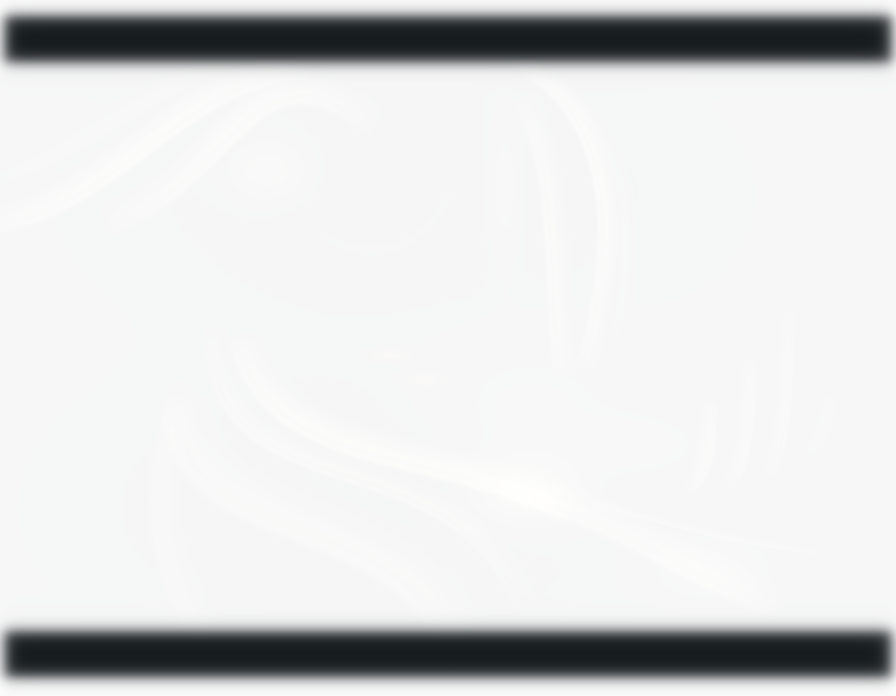
Give the GLSL for this background, as a Shadertoy shader.

```glsl
// Pale silk backdrop: faint warm ribbons and soft glows on light grey,
// framed by two dark bars with blurred edges. Ribbons are Bezier strokes
// with one crisp and one feathered side; bars are logistic box profiles.

vec2 bezier(vec2 a, vec2 b, vec2 c, vec2 d, float t) {
    float s = 1.0 - t;
    return s * s * s * a + 3.0 * s * t * (s * b + t * c) + t * t * t * d;
}

// Light of a tapered stroke: crisp on its right side, feathered on its left.
float ribbon(vec2 p, vec2 a, vec2 b, vec2 c, vec2 d, float width) {
    const int STEPS = 18;
    float nearest = 10.0, side = 1.0, along = 0.0;
    vec2 from = a;
    for (int i = 1; i <= STEPS; i++) {
        vec2 to = bezier(a, b, c, d, float(i) / float(STEPS));
        vec2 dir = to - from, rel = p - from;
        float h = clamp(dot(rel, dir) / dot(dir, dir), 0.0, 1.0);
        float dist = length(rel - dir * h);
        if (dist < nearest) {
            nearest = dist;
            side = dir.x * rel.y - dir.y * rel.x < 0.0 ? -1.0 : 1.0;
            along = (float(i) - 1.0 + h) / float(STEPS);
        }
        from = to;
    }
    float across = side * nearest / width;
    float body = smoothstep(-1.0, -0.55, across) * (1.0 - smoothstep(-0.3, 1.4, across));
    float sheen = 0.88 + 0.12 * cos(across * 9.0);
    return body * sheen * sqrt(max(4.0 * along * (1.0 - along), 0.0));
}

float glow(vec2 p, vec2 center, vec2 radius) {
    vec2 q = (p - center) / radius;
    return exp(-dot(q, q));
}

// Coverage of a blurred interval around zero.
float softBox(float x, float halfSize) {
    return 1.0 / (1.0 + exp((abs(x) - halfSize) / 0.0057));
}

float upperRibbons(vec2 p) {
    // Sweeping folds at the left
    float light = 0.75 * ribbon(p, vec2(-0.03, 0.68), vec2(0.16, 0.70), vec2(0.24, 0.88), vec2(0.44, 0.91), 0.024);
    light += 0.65 * ribbon(p, vec2(0.15, 0.68), vec2(0.33, 0.74), vec2(0.36, 0.97), vec2(0.54, 0.82), 0.025);
    light += 0.25 * ribbon(p, vec2(-0.03, 0.74), vec2(0.12, 0.78), vec2(0.20, 0.87), vec2(0.34, 0.92), 0.018);
    light += 0.15 * ribbon(p, vec2(0.655, 0.77), vec2(0.65, 0.65), vec2(0.53, 0.60), vec2(0.45, 0.67), 0.010);
    light += 0.45 * glow(p, vec2(0.385, 0.754), vec2(0.06, 0.045));
    // Falling strands right of the centre
    light += 0.75 * ribbon(p, vec2(0.73, 0.92), vec2(0.88, 0.85), vec2(0.90, 0.68), vec2(0.84, 0.47), 0.017);
    light += 0.60 * ribbon(p, vec2(0.75, 0.86), vec2(0.81, 0.75), vec2(0.79, 0.60), vec2(0.81, 0.46), 0.018);
    light += 0.20 * ribbon(p, vec2(0.80, 0.88), vec2(0.93, 0.79), vec2(0.91, 0.60), vec2(0.88, 0.50), 0.012);
    return light + 0.30 * glow(p, vec2(0.724, 0.73), vec2(0.025, 0.10));
}

float lowerRibbons(vec2 p) {
    // Broad folds running into the bright knot
    float light = 0.85 * ribbon(p, vec2(0.345, 0.52), vec2(0.39, 0.33), vec2(0.60, 0.37), vec2(0.82, 0.27), 0.025);
    light += 0.50 * ribbon(p, vec2(0.31, 0.53), vec2(0.30, 0.26), vec2(0.64, 0.39), vec2(0.75, 0.14), 0.020);
    light += 0.55 * ribbon(p, vec2(0.265, 0.43), vec2(0.26, 0.21), vec2(0.60, 0.30), vec2(0.67, 0.05), 0.042);
    light += 0.35 * ribbon(p, vec2(0.27, 0.45), vec2(0.21, 0.29), vec2(0.23, 0.18), vec2(0.31, 0.06), 0.025);
    light += 0.55 * ribbon(p, vec2(0.72, 0.30), vec2(0.88, 0.27), vec2(0.95, 0.20), vec2(1.12, 0.13), 0.028);
    light += 0.35 * ribbon(p, vec2(0.85, 0.28), vec2(0.95, 0.25), vec2(1.05, 0.22), vec2(1.19, 0.205), 0.005);
    light += 0.60 * glow(p, vec2(0.755, 0.295), vec2(0.08, 0.05));
    light += 0.30 * glow(p, vec2(1.02, 0.185), vec2(0.08, 0.045));
    light += 0.20 * glow(p, vec2(0.75, 0.40), vec2(0.15, 0.11));
    light += 0.20 * glow(p, vec2(0.92, 0.36), vec2(0.08, 0.04));
    // Upright feathers at the right
    for (int i = 0; i < 4; i++) {
        float k = float(i);
        vec2 base = vec2(0.985 + 0.056 * k, 0.295 + 0.006 * k * k);
        float rise = 0.13 + 0.055 * k - 0.023 * k * k * step(2.5, k);
        vec2 tip = base + vec2(0.035, rise);
        light += (0.50 - 0.08 * k) * ribbon(p, base, base + vec2(0.035, 0.03),
                 tip - vec2(0.005, 0.05), tip, 0.014);
    }
    return light;
}

void mainImage(out vec4 fragColor, in vec2 fragCoord) {
    vec2 uv = fragCoord / iResolution.xy;
    vec2 p = uv * vec2(1.286, 1.0);

    // Light grey ground, slightly deeper around the folds
    vec3 color = vec3(0.967, 0.968, 0.969);
    color -= 0.005 * glow(p, vec2(0.52, 0.27), vec2(0.30, 0.16));
    color -= 0.004 * glow(p, vec2(0.58, 0.72), vec2(0.32, 0.16));

    // Ivory light
    float light = min(upperRibbons(p) + lowerRibbons(p), 1.2);
    color += light * vec3(0.028, 0.026, 0.021);

    // Tiny warm flecks near the centre
    float flecks = glow(p, vec2(0.56, 0.49), vec2(0.030, 0.007))
                 + glow(p, vec2(0.61, 0.455), vec2(0.025, 0.008));
    color += flecks * vec3(0.014, 0.009, 0.004);

    // White margins beyond the bars
    float margin = smoothstep(0.42, 0.47, abs(uv.y - 0.5));
    color = mix(color, vec3(0.985), margin);

    // Blurred dark bars
    float bars = softBox(p.y - 0.944, 0.033) + softBox(p.y - 0.060, 0.033);
    bars *= softBox(p.x - 0.643, 0.636);
    color = mix(color, vec3(0.085, 0.105, 0.115), min(bars, 1.0));

    fragColor = vec4(clamp(color, 0.0, 1.0), 1.0);
}
```
